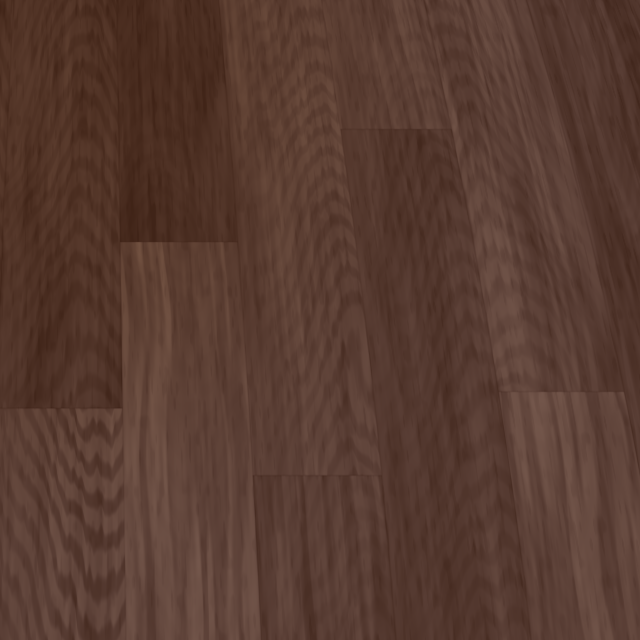
Reproduce this texture procedurally as a three.js fragment shader.

```glsl
// Dark oak plank floor seen in mild perspective: long boards that fan out
// toward the viewer, with staggered ends. Each board has its own tone and
// grain, built from stretched value noise, streaks and nested arches.
varying vec2 vUv;

const vec3 DARK_WOOD = vec3(0.270, 0.165, 0.125);
const vec3 MID_WOOD = vec3(0.345, 0.238, 0.203);
const vec3 LIGHT_WOOD = vec3(0.435, 0.323, 0.280);
const vec3 WARM_TINT = vec3(0.98, 0.92, 0.81);
const float FIRST_SEAM_NEAR = 0.197;  // first seam at the bottom edge
const float FIRST_SEAM_FAR = 0.182;   // first seam at the top edge
const float WIDTH_NEAR = 0.211;       // plank width at the bottom edge
const float WIDTH_FAR = 0.160;        // plank width at the top edge
const float WIDTH_BULGE = 0.020;
const float EDGE_SOFTNESS = 0.0013;
const float SEAM_WIDTH = 0.0028;
const float SEAM_DEPTH = 0.13;
const float RING_DENSITY = 3.2;
const float ARCH_SLOPE = 2.6;

float hash(vec2 p) {
  vec3 q = fract(p.xyx * 0.1031);
  q += dot(q, q.yzx + 33.33);
  return fract((q.x + q.y) * q.z);
}

float noise(vec2 p) {
  vec2 cell = floor(p);
  vec2 f = fract(p);
  f = f * f * (3.0 - 2.0 * f);
  float low = mix(hash(cell), hash(cell + vec2(1.0, 0.0)), f.x);
  float high = mix(hash(cell + vec2(0.0, 1.0)), hash(cell + 1.0), f.x);
  return mix(low, high, f.y);
}

// Height at which the two boards of a plank column meet.
float boardEnd(float col) {
  return col < 0.5 ? 0.362 : col < 1.5 ? 0.622 : col < 2.5 ? 0.257
       : col < 3.5 ? 0.798 : col < 4.5 ? 0.388 : -0.2;
}

// Board character: tone, streak strength, arch strength (sign sets the
// direction the arches point), arch centre across the board.
vec4 farLook(float col) {
  return col < 0.5 ? vec4(0.27, 0.10, -0.20, 0.72)
       : col < 1.5 ? vec4(0.19, 0.10, -0.06, 0.35)
       : col < 2.5 ? vec4(0.60, 0.10, -0.20, 0.88)
       : col < 3.5 ? vec4(0.57, 0.16, -0.08, 0.80)
       : col < 4.5 ? vec4(0.58, 0.22, -0.17, 0.12)
       : vec4(0.36, 0.24, -0.10, 0.90);
}

vec4 nearLook(float col) {
  return col < 0.5 ? vec4(0.58, 0.12, 0.42, 0.74)
       : col < 1.5 ? vec4(0.76, 0.34, 0.04, 0.50)
       : col < 2.5 ? vec4(0.48, 0.24, -0.10, 0.75)
       : col < 3.5 ? vec4(0.39, 0.07, -0.15, 0.85)
       : vec4(0.77, 0.34, 0.04, 0.40);
}

// Brightness of one board; p is across (0 to 1) and along, in plank widths.
float boardLevel(vec4 look, float seed, vec2 p) {
  vec2 q = p + vec2(17.0, 31.0) * (seed + 3.0);
  float sway = noise(q * vec2(2.0, 0.8)) - 0.5;
  float flame = noise(q * vec2(5.0, 0.7) + sway * 1.8) - 0.5;
  float fibre = noise(q * vec2(34.0, 2.4)) - 0.5;
  float pores = smoothstep(0.60, 0.90, noise(q * vec2(46.0, 6.5)));

  // Long streaks with a little drift
  vec2 streakPos = vec2(q.x * 23.0 + sway * 3.0, q.y * 0.65);
  float streak = smoothstep(0.25, 0.72, noise(streakPos)) - 0.5;

  // Nested growth arches with ragged edges
  float dx = p.x - look.w;
  float bend = ARCH_SLOPE * sqrt(dx * dx + 0.02);
  float rings = (q.y - sign(look.z) * bend) * RING_DENSITY
              + 2.0 * sway + 0.9 * flame + 0.35 * fibre;
  float wave = 0.5 + 0.5 * cos(6.28318 * rings);
  float arch = (0.45 - smoothstep(0.25, 0.95, wave)) * exp(-2.3 * dx * dx);

  return look.x + look.y * streak + abs(look.z) * arch
       + 0.30 * flame + 0.24 * fibre - 0.13 * pores;
}

// One plank column: two boards joined end to end.
float plankLevel(float col, float x, float along, float v) {
  vec2 p = vec2(x - col, along);
  float fromEnd = v - boardEnd(col);
  float nearBoard = boardLevel(nearLook(col), col * 2.0 + 1.0, p);
  float farBoard = boardLevel(farLook(col), col * 2.0, p);
  float level = mix(nearBoard, farBoard,
                    smoothstep(-EDGE_SOFTNESS, EDGE_SOFTNESS, fromEnd));
  return level - SEAM_DEPTH * (1.0 - smoothstep(0.0, SEAM_WIDTH, abs(fromEnd)));
}

void main() {
  // Perspective plank coordinates
  float v = vUv.y;
  float width = mix(WIDTH_NEAR, WIDTH_FAR, v) + WIDTH_BULGE * v * (1.0 - v);
  float firstSeam = mix(FIRST_SEAM_NEAR, FIRST_SEAM_FAR, v);
  float x = (vUv.x - firstSeam) / width + 1.0;
  float along = v * (5.0 + 1.2 * v);

  // Blend the two planks beside the nearest seam
  float seam = floor(x + 0.5);
  float fromSeam = (x - seam) * width;
  float level = mix(plankLevel(seam - 1.0, x, along, v),
                    plankLevel(seam, x, along, v),
                    smoothstep(-EDGE_SOFTNESS, EDGE_SOFTNESS, fromSeam));
  level -= SEAM_DEPTH * (1.0 - smoothstep(0.0, SEAM_WIDTH, abs(fromSeam)));

  // Wood colour, warmer toward the upper left
  level = clamp(level, -0.1, 1.1);
  vec3 color = level < 0.5 ? mix(DARK_WOOD, MID_WOOD, level * 2.0)
                           : mix(MID_WOOD, LIGHT_WOOD, level * 2.0 - 1.0);
  float warmth = 1.0 - smoothstep(0.1, 0.85, distance(vUv, vec2(0.05, 0.9)));
  gl_FragColor = vec4(color * mix(vec3(1.0), WARM_TINT, warmth), 1.0);
}
```
